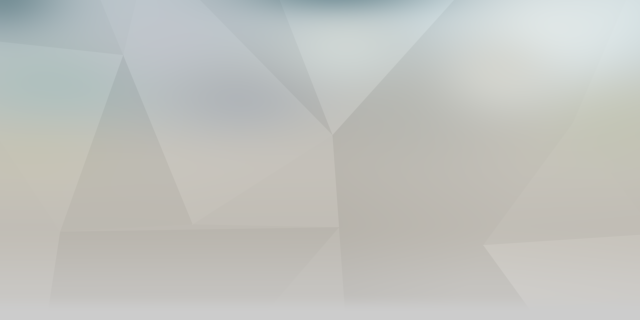
This background is drawn by a WebGL 1 fragment shader. Its source:

```glsl
precision highp float;
// Soft blurred sky over a pale stone floor, overlaid with faint triangular facets.

uniform vec2 u_resolution;

#define EDGE_SOFTNESS 0.0025
#define FACET_GAIN 1.0
#define GLOW_GAIN 1.0
#define FLOOR_TOP 0.085
#define FLOOR_COLOR vec3(0.80, 0.80, 0.80)
#define STONE_COLOR vec3(0.745, 0.73, 0.70)
#define SAND_COLOR vec3(0.765, 0.75, 0.72)
#define SKY_COLOR vec3(0.73, 0.775, 0.795)

// Signed distance to the line a-b, positive on its left.
float side(vec2 p, vec2 a, vec2 b) {
  vec2 d = b - a, q = p - a;
  return (d.x * q.y - d.y * q.x) / length(d);
}

// Triangle whose tone runs from the apex to the opposite edge.
float facet(vec2 p, vec2 apex, vec2 b, vec2 c, float apexTone, float edgeTone) {
  float turn = sign(side(c, apex, b));
  float inside = turn * side(p, apex, b);
  inside = min(inside, turn * side(p, b, c));
  inside = min(inside, turn * side(p, c, apex));
  float nearApex = clamp(side(p, b, c) / side(apex, b, c), 0.0, 1.0);
  return smoothstep(-EDGE_SOFTNESS, EDGE_SOFTNESS, inside) * mix(edgeTone, apexTone, nearApex);
}

// Blend an elliptical gaussian spot of colour into the base.
vec3 glow(vec3 base, vec2 p, vec2 center, vec2 radius, vec3 color, float amount) {
  vec2 q = (p - center) / radius;
  return mix(base, color, clamp(GLOW_GAIN * amount * exp(-dot(q, q)), 0.0, 1.0));
}

vec3 backdrop(vec2 p) {
  vec3 c = mix(vec3(0.775, 0.768, 0.755), STONE_COLOR, smoothstep(0.05, 0.30, p.y));
  c = mix(c, SAND_COLOR, smoothstep(0.28, 0.52, p.y));
  c = mix(c, SKY_COLOR, smoothstep(0.52, 0.98, p.y));

  // Left: sand, teal, lilac and slate
  c = glow(c, p, vec2(0.10, 0.53), vec2(0.26, 0.13), vec3(0.76, 0.75, 0.68), 0.7);
  c = glow(c, p, vec2(0.20, 0.74), vec2(0.40, 0.14), vec3(0.65, 0.73, 0.72), 0.8);
  c = glow(c, p, vec2(0.52, 0.86), vec2(0.22, 0.17), vec3(0.745, 0.755, 0.785), 0.7);
  c = glow(c, p, vec2(0.75, 0.69), vec2(0.26, 0.12), vec3(0.66, 0.68, 0.70), 0.8);

  // Right: grey haze, moss and bright clouds
  c = glow(c, p, vec2(1.30, 0.68), vec2(0.26, 0.20), vec3(0.73, 0.735, 0.71), 0.7);
  c = glow(c, p, vec2(1.93, 0.64), vec2(0.28, 0.18), vec3(0.75, 0.76, 0.69), 0.8);
  c = glow(c, p, vec2(1.40, 0.98), vec2(0.25, 0.14), vec3(0.80, 0.86, 0.88), 0.7);
  c = glow(c, p, vec2(1.95, 0.96), vec2(0.32, 0.18), vec3(0.82, 0.87, 0.88), 0.9);
  c = glow(c, p, vec2(1.70, 0.91), vec2(0.30, 0.18), vec3(0.89, 0.92, 0.92), 0.95);
  c = glow(c, p, vec2(1.56, 0.77), vec2(0.17, 0.12), vec3(0.85, 0.85, 0.82), 0.75);
  c = glow(c, p, vec2(1.08, 0.86), vec2(0.20, 0.12), vec3(0.80, 0.83, 0.82), 0.9);

  // Dark spots on the upper rim
  c = glow(c, p, vec2(0.00, 1.02), vec2(0.20, 0.12), vec3(0.42, 0.53, 0.56), 0.85);
  c = glow(c, p, vec2(1.05, 1.03), vec2(0.30, 0.07), vec3(0.44, 0.55, 0.58), 0.95);
  return c;
}

float facets(vec2 p) {
  // Shared corners of the mesh
  vec2 leftPeak = vec2(0.385, 0.828);
  vec2 leftFoot = vec2(0.188, 0.276);
  vec2 midFoot = vec2(0.602, 0.299);
  vec2 hub = vec2(1.039, 0.578);
  vec2 hubFoot = vec2(1.060, 0.290);
  vec2 rightFoot = vec2(1.510, 0.234);
  vec2 rightPeak = vec2(1.790, 0.615);
  vec2 leftOuter = vec2(-0.22, 0.893);
  vec2 topMid = vec2(0.835, 1.10);

  // Left fan
  float t = facet(p, leftPeak, vec2(-2.0, 1.09), vec2(0.45, 1.10), -0.012, -0.008);
  t += facet(p, leftPeak, leftFoot, leftOuter, 0.018, 0.016);
  t += facet(p, leftFoot, vec2(-0.8, 1.77), vec2(0.10, -0.30), 0.012, 0.012);
  t += facet(p, leftPeak, leftFoot, midFoot, -0.030, -0.006);
  t += facet(p, midFoot, hub, vec2(0.09, 1.546), 0.024, 0.010);

  // Wedges meeting at the hub
  t += facet(p, hub, vec2(0.527, 1.10), topMid, -0.030, -0.006);
  t += facet(p, hub, topMid, vec2(1.51, 1.10), 0.020, 0.008);
  t += facet(p, hub, vec2(2.56, 2.27), vec2(1.12, -0.57), -0.036, 0.0);
  t += facet(p, hub, midFoot, hubFoot, 0.006, 0.012);

  // Lower and right planes
  t += facet(p, vec2(0.0, -0.94), leftFoot, hubFoot, 0.060, -0.020);
  t += facet(p, rightFoot, rightPeak, vec2(2.05, 0.268), 0.014, 0.010);
  t += facet(p, rightPeak, vec2(2.16, 0.12), vec2(2.0, 1.10), 0.010, 0.004);
  t += facet(p, rightFoot, vec2(2.60, 0.305), vec2(1.81, -0.18), 0.042, 0.022);
  return t;
}

void main() {
  vec2 p = gl_FragCoord.xy / u_resolution * vec2(2.0, 1.0);
  vec3 color = backdrop(p) + FACET_GAIN * facets(p);
  color = mix(FLOOR_COLOR, color, smoothstep(0.02, FLOOR_TOP, p.y));
  gl_FragColor = vec4(clamp(color, 0.0, 1.0), 1.0);
}
```
